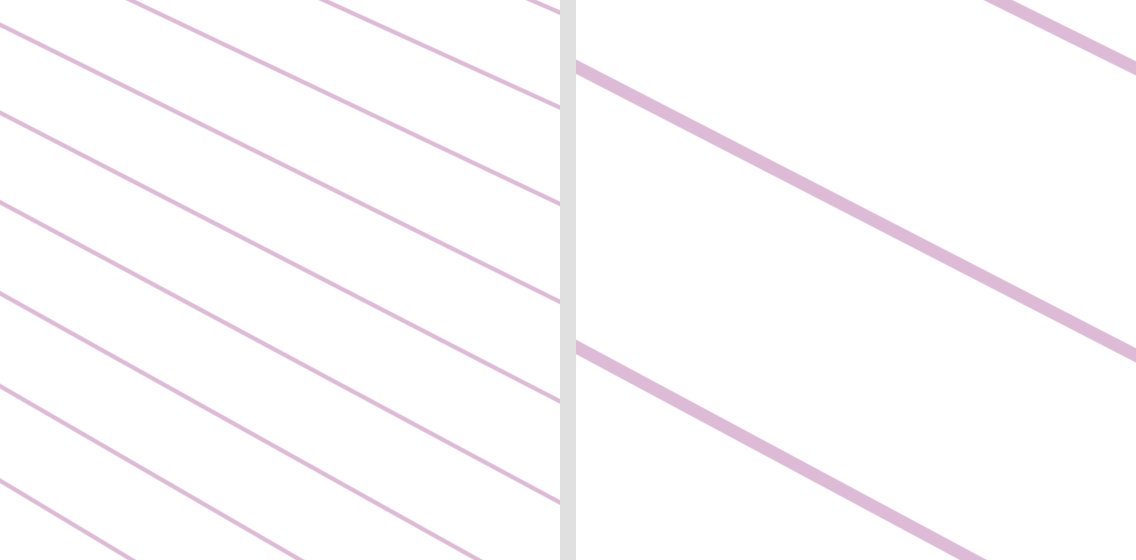
Left, the full canvas; right, a detail of the centre.
Reproduce this pattern procedurally as a Shadertoy shader.

```glsl
// Thin mauve rays on white, fanning out from a point far beyond the upper left.
// The angle about that point is repeated in equal steps; the offset from the
// nearest ray, scaled by the radius, gives the distance to its centre line.

// Distance to the nearest ray of a fan about the origin
float rayFanDistance(vec2 fromHub, float angleStep, float phase) {
    float turn = atan(-fromHub.y, fromHub.x) / angleStep - phase;
    float offset = fract(turn + 0.5) - 0.5;
    return abs(offset) * angleStep * length(fromHub);
}

void mainImage(out vec4 fragColor, in vec2 fragCoord) {
    vec2 uv = fragCoord / iResolution.y;
    float pixel = 1.0 / iResolution.y;

    // Fan of evenly spaced rays, seen from its distant hub
    float rayDistance = rayFanDistance(uv - vec2(-7.682, 4.759), 0.0163, 0.2014);

    // Soft-edged stroke of constant width
    float stroke = 1.0 - smoothstep(-pixel, pixel, rayDistance - 0.0038);

    vec3 mauve = vec3(0.865, 0.73, 0.835);
    fragColor = vec4(mix(vec3(1.0), mauve, stroke), 1.0);
}
```
